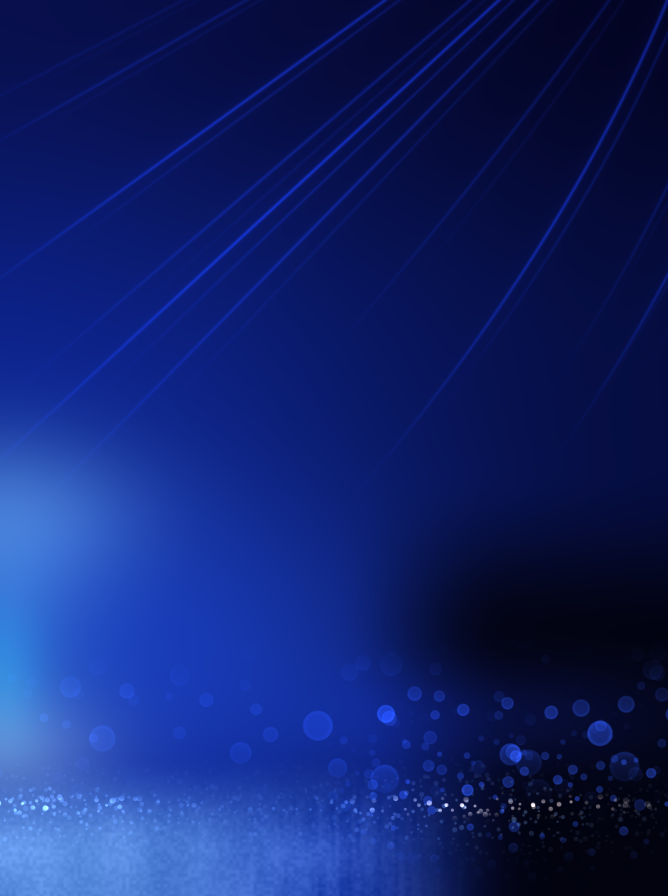
A Shadertoy shader for this background:

```glsl
// Deep blue stage backdrop: slanted light rays, a pale mist, bokeh discs and a glitter floor.

const vec3 RAY_BLUE = vec3(0.07, 0.19, 0.72);
const vec3 BOKEH_BLUE = vec3(0.15, 0.29, 0.76);
const vec3 SPARK_COOL = vec3(0.55, 0.75, 1.00);
const vec3 SPARK_WARM = vec3(1.00, 0.93, 0.88);
const vec3 NIGHT = vec3(0.008, 0.010, 0.06);

// Each ray: x where it meets the top edge, depth where it fades out, strength
const int RAY_COUNT = 11;
const vec3 RAYS[RAY_COUNT] = vec3[](
    vec3(0.205, 0.16, 0.14), vec3(0.275, 0.20, 0.28), vec3(0.430, 0.36, 0.65),
    vec3(0.525, 0.46, 0.38), vec3(0.557, 0.56, 0.75), vec3(0.600, 0.60, 0.45),
    vec3(0.680, 0.42, 0.28), vec3(0.745, 0.58, 0.65), vec3(0.828, 0.46, 0.28),
    vec3(0.870, 0.54, 0.60), vec3(0.920, 0.44, 0.25));

vec2 hash2(vec2 p) {
    vec3 q = fract(p.xyx * vec3(0.1031, 0.1030, 0.0973));
    q += dot(q, q.yzx + 33.33);
    return fract((q.xx + q.yz) * q.zy);
}

float noise(vec2 p) {
    vec2 i = floor(p), f = fract(p);
    f = f * f * (3.0 - 2.0 * f);
    vec2 e = vec2(0.0, 1.0);
    return mix(mix(hash2(i).x, hash2(i + e.yx).x, f.x),
               mix(hash2(i + e.xy).x, hash2(i + e.yy).x, f.x), f.y);
}

float glow(vec2 p, vec2 center, vec2 radius) {
    vec2 d = (p - center) / radius;
    return exp(-dot(d, d));
}

// One fan ray; its slant follows from where it starts
float ray(vec2 p, float startX, float reach, float width) {
    float depth = 1.0 - p.y;
    float slant = max(2.4 - 2.36 * startX, 0.50);
    float bow = 0.4 * smoothstep(0.6, 0.75, startX) * depth * (reach - depth);
    float d = (p.x - startX + slant * depth - bow) / sqrt(1.0 + slant * slant);
    float line = exp(-d * d / (width * width)) + 0.12 * exp(-abs(d) / (4.0 * width));
    return line * (1.0 - smoothstep(reach * 0.35, reach, depth));
}

// Jittered discs, one per filled cell, with a faintly brighter rim
float discs(vec2 p, float cell, float fill, float softness, float seed) {
    vec2 q = p / cell, id = floor(q);
    float sum = 0.0;
    for (int j = -1; j <= 1; j++)
    for (int i = -1; i <= 1; i++) {
        vec2 n = id + vec2(i, j);
        vec2 place = hash2(n + seed), kind = hash2(n + seed + 71.7);
        float r = mix(0.14, 0.38, kind.y * kind.y);
        float d = length(q - n - place);
        float body = 1.0 - smoothstep(r - softness / cell, r + softness / cell, d);
        float rim = 0.75 + 0.35 * smoothstep(0.6 * r, r, d);
        sum += step(kind.x, fill) * body * rim * (0.4 + 0.6 * place.x);
    }
    return sum;
}

vec3 backdrop(vec2 p, float u) {
    vec3 left = mix(vec3(0.03, 0.06, 0.30), vec3(0.05, 0.14, 0.56), smoothstep(1.0, 0.55, p.y));
    vec3 right = mix(vec3(0.012, 0.015, 0.13), vec3(0.02, 0.05, 0.25), smoothstep(1.0, 0.6, p.y));
    vec3 col = mix(left, right, smoothstep(-0.05, 1.05, u));
    col += vec3(0.045, 0.10, 0.21) * glow(p, vec2(0.24, 0.27), vec2(0.24, 0.20));
    // Pale mist along the left edge
    float mist = 0.85 + 0.3 * noise(p * 7.0);
    col += vec3(0.17, 0.24, 0.17) * mist * glow(p, vec2(0.0, 0.43), vec2(0.15, 0.085));
    col += vec3(0.10, 0.18, 0.14) * glow(p, vec2(0.0, 0.32), vec2(0.12, 0.14));
    col += vec3(0.02, 0.18, 0.10) * glow(p, vec2(0.0, 0.25), vec2(0.05, 0.08));
    col += vec3(0.26, 0.27, 0.14) * glow(p, vec2(0.0, 0.16), vec2(0.12, 0.07));
    // Darkness gathering at the lower right, with a dim haze in it
    float edge = mix(0.41, 0.37, smoothstep(0.1, 0.3, p.y));
    float dark = smoothstep(0.48, 0.28, p.y) * smoothstep(edge, edge + 0.21, p.x);
    col = mix(col, NIGHT, dark);
    return col + vec3(0.02, 0.045, 0.17) * glow(p, vec2(0.55, 0.20), vec2(0.19, 0.06));
}

vec3 lightFloor(vec3 col, vec2 p) {
    float amount = smoothstep(0.16, 0.05, p.y) * smoothstep(0.57, 0.34, p.x);
    float streak = noise(vec2(p.x * 210.0, p.y * 12.0)) - 0.5;
    float grain = noise(p * 260.0) - 0.5;
    vec3 tone = mix(vec3(0.40, 0.62, 0.93), vec3(0.17, 0.32, 0.76), smoothstep(0.08, 0.42, p.x));
    tone += 0.09 * streak * smoothstep(0.2, 0.38, p.x);
    tone += 0.07 * grain + 0.10 * (noise(p * 22.0) - 0.5);
    return mix(col, tone, 0.88 * amount);
}

void mainImage(out vec4 fragColor, in vec2 fragCoord) {
    vec2 p = fragCoord / iResolution.y;
    float u = fragCoord.x / iResolution.x;
    float soft = max(0.0012, 0.7 / iResolution.y);
    vec3 col = lightFloor(backdrop(p, u), p);

    // Rays, each with a fainter companion strand
    for (int i = 0; i < RAY_COUNT; i++) {
        vec3 r = RAYS[i];
        float strands = ray(p, r.x, r.y, 0.0019) + 0.4 * ray(p, r.x + 0.016, r.y * 0.85, 0.0017);
        col += RAY_BLUE * r.z * 0.75 * strands;
    }

    // Bokeh: large discs drift above, small ones crowd the right side
    float crowd = mix(0.35, 1.0, smoothstep(0.25, 0.5, p.x));
    float high = glow(p, vec2(p.x, 0.19), vec2(1.0, 0.055)) * crowd;
    float low = glow(p, vec2(p.x, 0.115), vec2(1.0, 0.055)) * smoothstep(0.34, 0.5, p.x);
    col += BOKEH_BLUE * 0.60 * high * discs(p, 0.048, 0.55, soft, 3.0);
    col += BOKEH_BLUE * 0.45 * high * discs(p, 0.029, 0.35, soft, 19.0);
    col += BOKEH_BLUE * 0.85 * low * discs(p, 0.017, 0.42, soft, 41.0);

    // Glitter band
    float band = glow(p, vec2(p.x, 0.101), vec2(1.0, 0.009));
    float spray = glow(p, vec2(p.x, 0.095), vec2(1.0, 0.035));
    float gleam = glow(p, vec2(0.54, 0.1), vec2(0.14, 1.0)) + 0.6 * glow(p, vec2(0.03, 0.1), vec2(0.13, 1.0));
    vec3 spark = mix(SPARK_COOL, SPARK_WARM, smoothstep(0.35, 0.5, p.x));
    col += spark * 1.3 * band * (0.12 + gleam) * discs(p, 0.0085, 0.55, soft, 57.0);
    col += SPARK_COOL * 0.35 * spray * (0.3 + gleam) * discs(p, 0.007, 0.35, soft, 83.0);

    fragColor = vec4(clamp(col, 0.0, 1.0), 1.0);
}
```
